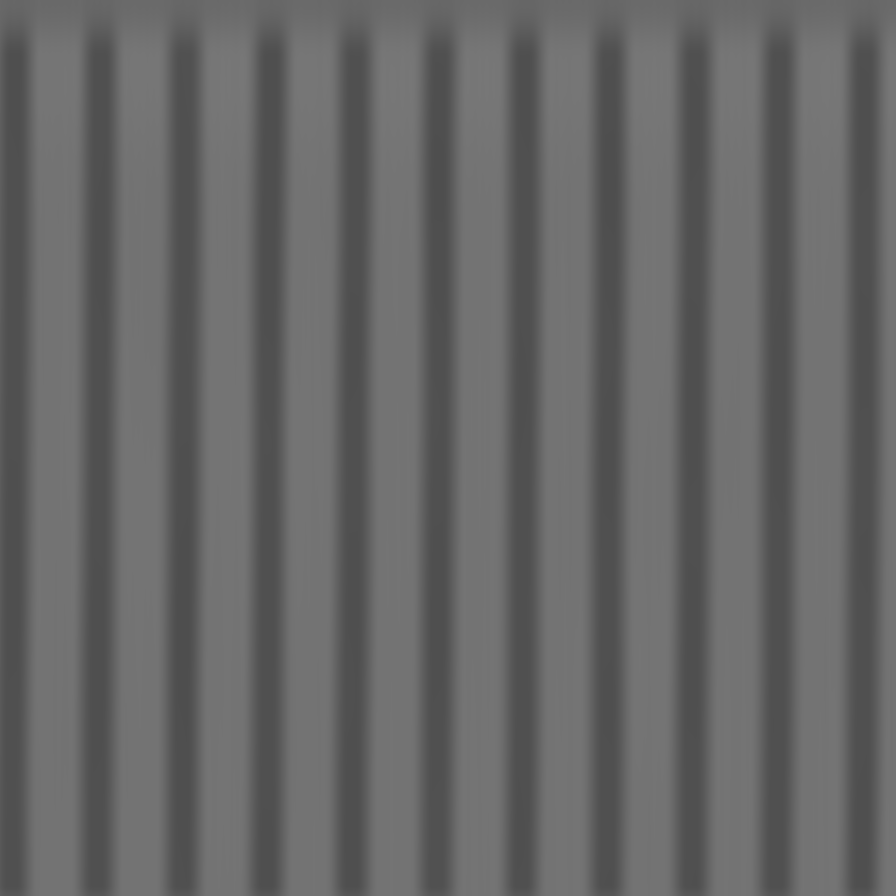
This texture is drawn by a three.js fragment shader. Its source:

```glsl
#define PERIOD 0.0948
#define FIRST_GROOVE 0.0135
#define LEAN 0.0040
#define WOBBLE 0.0022
#define CORE_HALF 0.05
#define EDGE_HALF 0.32
#define TOP_FADE 0.065
#define STREAK 0.007
#define RIDGE_COLOR vec3(0.452)
#define GROOVE_COLOR vec3(0.312)
#define RIM_COLOR vec3(0.415)

varying vec2 vUv;

// Gradient noise
vec2 hashGradient(vec2 cell) {
  vec2 h = vec2(dot(cell, vec2(127.1, 311.7)), dot(cell, vec2(269.5, 183.3)));
  return 2.0 * fract(sin(h) * 43758.5) - 1.0;
}

float gradientNoise(vec2 p) {
  vec2 cell = floor(p);
  vec2 f = p - cell;
  vec2 blend = f * f * f * (f * (f * 6.0 - 15.0) + 10.0);
  float a = dot(hashGradient(cell), f);
  float b = dot(hashGradient(cell + vec2(1.0, 0.0)), f - vec2(1.0, 0.0));
  float c = dot(hashGradient(cell + vec2(0.0, 1.0)), f - vec2(0.0, 1.0));
  float d = dot(hashGradient(cell + vec2(1.0, 1.0)), f - vec2(1.0, 1.0));
  return mix(mix(a, b, blend.x), mix(c, d, blend.x), blend.y);
}

// Soft groove mask: 1 along each centre line, 0 on the ridges
float grooveMask(vec2 uv) {
  float x = (uv.x - FIRST_GROOVE - LEAN * uv.y) / PERIOD;
  float index = floor(x + 0.5);
  float bend = gradientNoise(vec2(index * 3.7 + 0.4, uv.y * 3.0));
  float offset = x - index - bend * WOBBLE / PERIOD;
  float width = 1.0 + 0.08 * gradientNoise(vec2(index * 5.3 + 0.6, uv.y * 2.5));
  return 1.0 - smoothstep(CORE_HALF, EDGE_HALF * width, abs(offset));
}

void main() {
  // Grooves dissolve into the top rim and soften slightly at the bottom
  float topFade = smoothstep(0.0, TOP_FADE, 1.0 - vUv.y);
  float bottomFade = mix(0.8, 1.0, smoothstep(0.0, 0.012, vUv.y));
  float groove = grooveMask(vUv) * mix(0.12, 1.0, topFade) * bottomFade;

  // Ridge tone: upper highlight, darker rim, broad unevenness
  float highlight = 0.012 * exp(-pow((vUv.y - 0.91) / 0.08, 2.0));
  vec3 ridge = mix(RIM_COLOR, RIDGE_COLOR + highlight, topFade);
  ridge += 0.008 * gradientNoise(vUv * vec2(9.0, 3.0));

  // Fine streaks along the ridges
  float streak = gradientNoise(vUv * vec2(150.0, 2.0));
  ridge += STREAK * streak;

  vec3 shade = GROOVE_COLOR + 0.012 * gradientNoise(vUv * vec2(10.0, 4.0) + 7.3);
  gl_FragColor = vec4(mix(ridge, shade, groove), 1.0);
}
```
